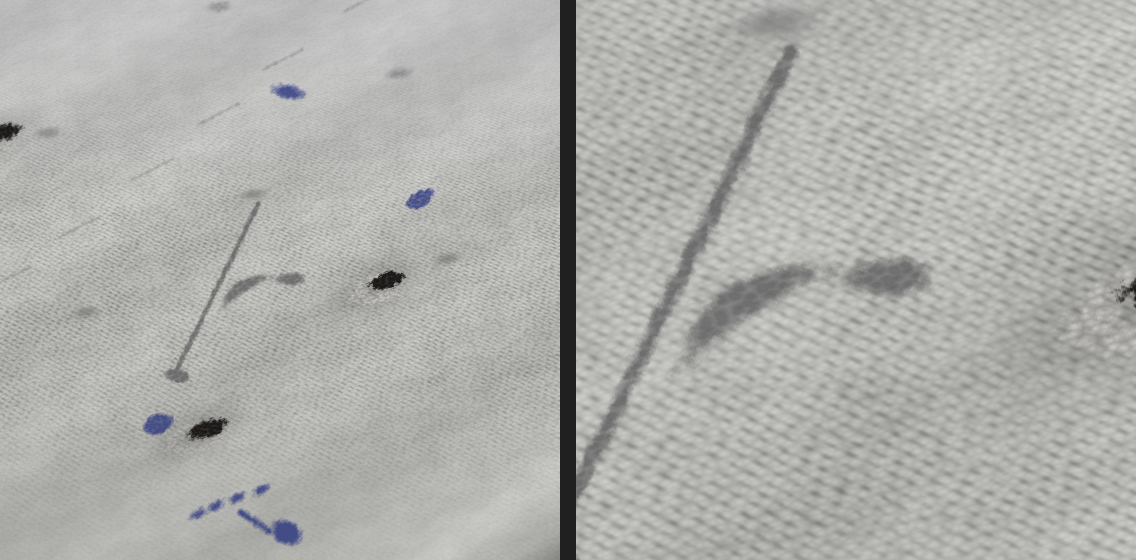
Left: the whole. Right: its middle third, enlarged.
Write a three.js fragment shader that draws this texture.

```glsl
// Pale grey jersey cloth seen at a slant, with ink blots, pencil marks and worn holes.
// A projected lattice of dark stitches fades out of focus above and below the middle;
// layered sines shade folds and mottling, cellular noise gives the fuzzy fibres.
varying vec2 vUv;

vec2 hash2(vec2 p) {
  return fract(sin(vec2(dot(p, vec2(127.1, 311.7)), dot(p, vec2(269.5, 183.3)))) * 4375.85);
}

// Distance to the nearest scattered point, about 0 to 1
float cellular(vec2 p) {
  vec2 cell = floor(p);
  float nearest = 2.0;
  for (int j = -1; j <= 1; j++)
    for (int i = -1; i <= 1; i++) {
      vec2 c = cell + vec2(float(i), float(j));
      nearest = min(nearest, distance(p, c + hash2(c)));
    }
  return nearest;
}

// Warped sines of rising frequency, about -1 to 1
float layeredSines(vec2 p) {
  float sum = 0.0, amp = 0.4;
  for (int i = 0; i < 6; i++) {
    p = mat2(0.8, 0.6, -0.6, 0.8) * p * 1.6 + 1.7;
    sum += amp * sin(p.x + 1.4 * sin(p.y * 0.9 + 0.6 * p.x));
    amp *= 0.74;
  }
  return sum;
}

vec2 turn(vec2 p, float a) {
  return vec2(cos(a) * p.x + sin(a) * p.y, cos(a) * p.y - sin(a) * p.x);
}

float ellipse(vec2 p, vec2 r, float angle) {
  return (length(turn(p, angle) / r) - 1.0) * min(r.x, r.y);
}

float stroke(vec2 p, vec2 a, vec2 b, float width) {
  vec2 ab = b - a;
  return length(p - a - ab * clamp(dot(p - a, ab) / dot(ab, ab), 0.0, 1.0)) - width;
}

float cover(float d, float soft) {
  return 1.0 - smoothstep(-soft, soft, d);
}

void main() {
  vec2 p = vUv;
  float focus = smoothstep(0.02, 0.4, p.y) * (1.0 - smoothstep(0.55, 0.93, p.y));
  float soft = mix(0.006, 0.0022, focus);

  // Broad folds rising to the right, and a bright roll in the lower right corner
  float across = dot(p, vec2(-0.55, 0.83)) + 0.012 * layeredSines(p * 4.0);
  float tone = mix(0.685, 0.745, smoothstep(0.35, 1.0, p.y));
  tone += 0.024 * cos((across - 0.16) * 25.0);
  tone += 0.09 * exp(-pow((across + 0.43) / 0.045, 2.0));
  tone -= 0.2 * smoothstep(-0.49, -0.56, across);

  // Mottled nap and fibres
  vec2 nap = turn(p, 0.25);
  tone += mix(0.018, 0.028, focus) * layeredSines(nap * vec2(22.0, 55.0));
  float fibre = cellular(nap * vec2(130.0, 230.0));
  tone += mix(0.03, 0.12, focus) * (0.48 - fibre);

  // Stitches: staggered dark dashes in rows falling to the right
  vec2 knit = turn(p / (1.22 - 0.45 * p.y), -0.56) + 0.0012 * layeredSines(p * 18.0);
  float rows = 0.5 + 0.5 * cos(knit.y * 720.0);
  float dashes = 0.5 + 0.5 * cos(knit.x * 520.0 + 1.2 * sin(knit.y * 90.0));
  float worn = 0.75 + 0.35 * layeredSines(p * vec2(14.0, 24.0) + 5.0);
  float pits = rows * rows * (0.3 + 0.7 * dashes) * worn;
  tone += mix(0.02, 0.15, focus) * (0.2 - pits);
  vec3 color = tone * vec3(1.0, 1.0, mix(0.978, 1.0, smoothstep(0.5, 1.0, p.y)));

  // Graphite: one long line with a knot, two smudges, faint strokes and spots
  float ragged = 0.0022 * layeredSines(p * 150.0);
  float rough = clamp(1.25 - fibre * 0.7 - pits * 0.3, 0.0, 1.0);
  float line = stroke(p, vec2(0.315, 0.338), vec2(0.461, 0.635), 0.0042);
  line = min(line, ellipse(p - vec2(0.317, 0.329), vec2(0.021, 0.012), -0.2));
  float smudge = ellipse(p - vec2(0.52, 0.502), vec2(0.024, 0.011), 0.05);
  vec2 bend = turn(p - vec2(0.432, 0.488), 0.58);
  smudge = min(smudge, ellipse(bend + vec2(0.0, 5.0 * bend.x * bend.x), vec2(0.046, 0.01), 0.0));
  float graphite = 0.72 * max(cover(line + ragged, 0.003), cover(smudge + ragged, 0.004));
  for (int i = 0; i < 6; i++) {
    float k = float(i);
    vec2 jitter = hash2(vec2(k, 3.0)) - 0.5;
    vec2 mid = mix(vec2(0.03, 0.5), vec2(0.64, 0.99), k / 5.0) + 0.03 * jitter;
    float faint = cover(stroke(p, mid - vec2(0.035, 0.018), mid + vec2(0.035, 0.018), 0.0015) + ragged, 0.004);
    vec2 spot = vec2(fract(0.175 + 0.64 * k), 0.435 + 0.108 * k) + 0.05 * jitter;
    float dab = cover(ellipse(p - spot, vec2(0.018, 0.008), 0.15) + ragged, 0.007);
    graphite = max(graphite, max(0.36 * faint, 0.42 * dab));
  }
  color = mix(color, vec3(0.31, 0.31, 0.32), graphite * rough);

  // Ink: four blots on a swinging path, a tail and a trail of droplets
  float ink = stroke(p, vec2(0.43, 0.085), vec2(0.48, 0.052), 0.005);
  for (int i = 0; i < 4; i++) {
    float k = float(i), swing = sin(2.09 * k);
    vec2 blot = vec2(0.515 + 0.27 * swing, 0.836 - 0.262 * k + 0.08 * swing);
    ink = min(ink, ellipse(p - blot, vec2(0.026, 0.011 + 0.003 * k), 0.6 * sin(k * 1.4 - 0.3)));
    vec2 drop = vec2(0.355 + 0.028 * k + 0.003 * k * k, 0.083 + 0.014 * k);
    ink = min(ink, ellipse(p - drop, vec2(0.013, 0.0065), 0.5));
  }
  color = mix(color, vec3(0.22, 0.26, 0.5) * (0.75 + 0.4 * tone), 0.92 * cover(ink + 1.2 * ragged, soft) * mix(1.0, rough, focus));

  // Holes: soft shadow, pale frayed rim, dark ragged opening
  for (int i = 0; i < 3; i++) {
    float k = float(i);
    vec2 q = p - vec2(0.01 + fract(0.68 * k), 0.764 - 0.265 * k);
    float hole = ellipse(q, vec2(0.025 + 0.005 * k, 0.0125 + 0.001 * k), 0.28) + 1.7 * ragged;
    color *= 1.0 - 0.13 * cover(ellipse(q + vec2(0.02, 0.012), vec2(0.07, 0.03), 0.5), 0.025);
    float rim = cover(abs(hole + 0.35 * q.y - 0.005) - 0.003, 0.004) * smoothstep(0.01, -0.012, q.x + q.y);
    color = mix(color, vec3(0.77, 0.76, 0.74) - 0.3 * fibre + 0.1, 0.7 * rim * focus);
    color = mix(color, vec3(0.1, 0.09, 0.085) + 0.13 * fibre * fibre, cover(hole, soft));
  }

  gl_FragColor = vec4(color, 1.0);
}
```
